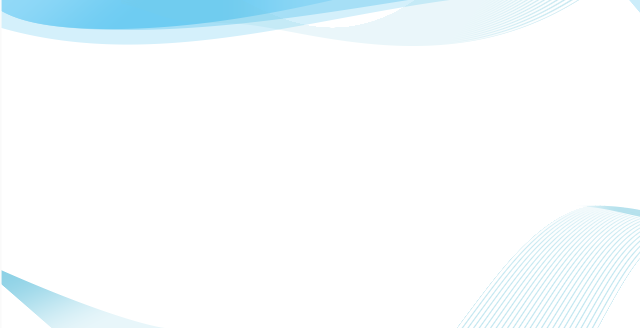
A Shadertoy shader for this background:

```glsl
// White page framed by blue corner waves and fine ribbons of curved lines.

// Height of a cubic curve with four control heights h, spanning x = a..b
float curve(float x, float a, float b, vec4 h) {
    float t = clamp((x - a) / (b - a), 0.0, 1.0), s = 1.0 - t;
    return dot(h, vec4(s * s * s, 3.0 * s * s * t, 3.0 * s * t * t, t * t * t));
}

// Soft coverage of the side where a signed height is positive
float inside(float height) {
    return clamp(height * iResolution.y + 0.5, 0.0, 1.0);
}

// Thin lines at whole values of k; crowded lines melt into an even tint
float strands(float k, float halfWidth) {
    float blur = max(fwidth(k), 1e-4);
    float gap = abs(fract(k - 0.5) - 0.5);
    float line = clamp((halfWidth - gap) / blur + 0.5, 0.0, 1.0);
    return mix(line, 2.0 * halfWidth, smoothstep(0.3, 0.8, blur));
}

void mainImage(out vec4 fragColor, in vec2 fragCoord) {
    vec2 uv = fragCoord / iResolution.xy;
    float x = uv.x, depth = 1.0 - uv.y;
    vec3 teal = vec3(0.48, 0.79, 0.87);
    vec3 color = vec3(1.0);

    // Three stacked waves along the top
    float shoulder = 0.03 * exp(-27.0 * x);
    float pale = curve(x, 0.0, 0.703, vec4(0.084, 0.216, 0.062, 0.0));
    float middle = curve(x, 0.0, 0.638, vec4(0.061, 0.132, 0.066, 0.0)) - shoulder;
    float deep = curve(x, 0.0, 0.52, vec4(0.061, 0.121, 0.077, 0.0)) - shoulder;
    vec3 deepBlue = mix(vec3(0.57, 0.85, 0.97), vec3(0.43, 0.80, 0.95),
                        smoothstep(0.0, 0.25, x + 0.6 * depth));
    deepBlue = mix(deepBlue, vec3(0.55, 0.84, 0.96), smoothstep(0.33, 0.5, x));
    color = mix(color, vec3(0.83, 0.94, 0.985), inside(pale - depth));
    color = mix(color, vec3(0.65, 0.875, 0.965), inside(middle - depth));
    color = mix(color, deepBlue, inside(deep - depth));

    // Top ribbon: strands pinch together, then fan out to the right
    float hem = curve(x, 0.189, 0.905, vec4(0.0, 0.05, 0.289, 0.0));
    hem += 0.036 * exp(-pow((x - 0.28) / 0.078, 2.0)) * step(0.189, x);
    float spread = 0.03 + 4.0 * (x - 0.482) * (x - 0.482);
    float rank = (hem - depth) / spread;
    float topMesh = strands(rank * 50.0, 0.16) * inside(hem - depth) * inside(1.0 - rank);
    color = mix(color, teal, 0.5 * topMesh);

    // Pale sliver in the upper right corner
    color = mix(color, vec3(0.80, 0.93, 0.98), inside(2.3 * (x - 0.983) - depth));

    // Lower right ribbon: rising strands that bend over at the crest
    float crest = 0.373 - 2.7 * pow(max(x - 0.93, 0.0), 2.0);
    float rise = clamp(uv.y / crest, 0.0, 1.0);
    float bend = 1.0 - sqrt(max(1.0 - pow(rise, 4.0), 0.0));
    float start = 0.7135 + 0.143 * rise + 0.074 * bend;
    float across = (x - start) / (0.221 - 0.039 * rise);
    float sideMesh = strands(across * 25.0, 0.09) * inside(crest - uv.y);
    sideMesh *= inside(across) * inside(1.0 - across);
    color = mix(color, teal, 0.6 * sideMesh);

    // Folded strands gather in a thin wedge under the crest
    float fold = 0.02 * smoothstep(0.89, 1.0, x);
    float wedge = inside(crest - uv.y) * inside(uv.y - crest + fold);
    color = mix(color, teal, 0.5 * wedge * smoothstep(0.89, 0.97, x));

    // Lower left fin, fading toward its tip
    float finTop = 0.178 * pow(max(1.0 - x / 0.258, 0.0), 1.25);
    float finLow = 0.137 - 1.7 * x;
    float fin = inside(finTop - uv.y) * inside(uv.y - finLow);
    float fade = smoothstep(0.0, 0.19, x + 0.6 * (finTop - uv.y));
    vec3 finColor = mix(vec3(0.55, 0.82, 0.90), vec3(0.91, 0.965, 0.98), fade);
    color = mix(color, finColor, fin);

    // Narrow light margin on the left
    color = mix(color, vec3(0.98), 1.0 - smoothstep(0.001, 0.004, x));
    fragColor = vec4(color, 1.0);
}
```
